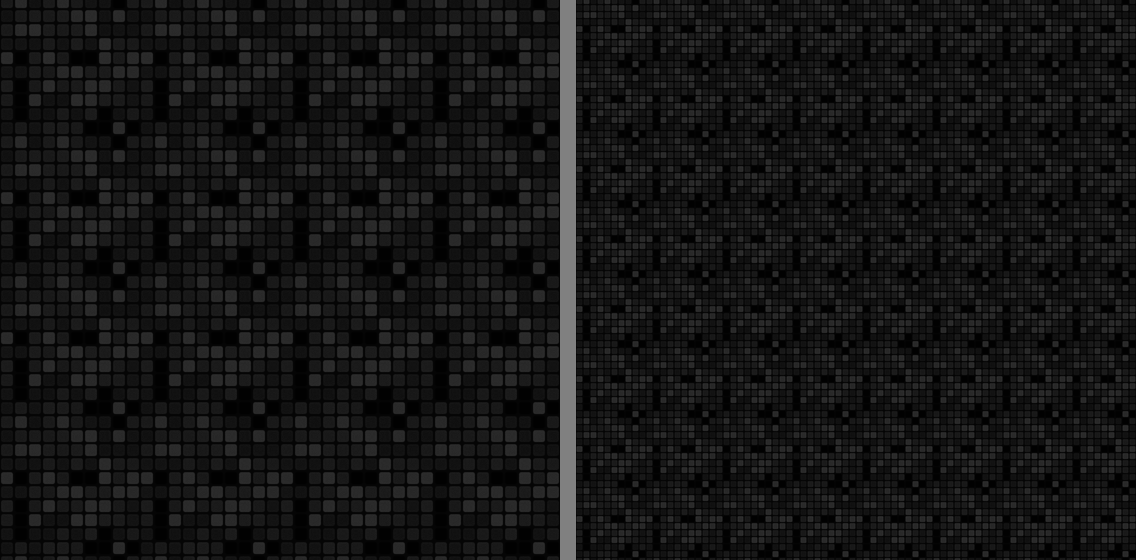
Left, the tile; right, the same tile 2 across and 2 down.
This pattern is drawn by a three.js fragment shader. Its source:

```glsl
#define CELLS 40.0        // cells across and down
#define TILE 10.0         // cells in one repeat of the brightness layout
#define ROW_SHIFT 0.35    // vertical offset of the grid, in cells
#define HALF_SIZE 0.425   // half width of a square, in cells
#define CORNER 0.17       // corner radius, in cells
#define SOFTNESS 0.06     // edge smoothing, in cells
#define RIM 0.012         // extra light along the border
#define GRAIN 0.012       // strength of the fine speckle
#define GRAIN_CELLS 512.0 // speckles across the canvas
#define GAP_SHADE 0.018

varying vec2 vUv;

float hash(vec2 p) {
  return fract(sin(dot(p, vec2(127.1, 311.7))) * 43758.5453);
}

float roundedSquare(vec2 p, float halfSize, float radius) {
  vec2 q = abs(p) - halfSize + radius;
  return length(max(q, 0.0)) + min(max(q.x, q.y), 0.0) - radius;
}

// Four brightness levels: empty, dark, medium, bright
float cellShade(float pick) {
  float shade = mix(0.004, 0.068, step(0.12, pick));
  shade = mix(shade, 0.10, step(0.39, pick));
  return mix(shade, 0.16, step(0.78, pick));
}

void main() {
  // Grid and wrapped cell index
  vec2 grid = vUv * CELLS - vec2(0.0, ROW_SHIFT);
  vec2 cell = mod(floor(grid), TILE);
  float dist = roundedSquare(fract(grid) - 0.5, HALF_SIZE, CORNER);

  // Flat shade with slight variation between cells
  float shade = cellShade(hash(cell + 3.0));
  float lit = smoothstep(0.02, 0.06, shade);
  shade += lit * 0.012 * (hash(cell + 41.0) - 0.5);

  // Faint lighter border and speckle on the lit squares
  float rim = 1.0 - smoothstep(0.0, 0.07, abs(dist + 0.07));
  vec2 speck = mod(floor(vUv * GRAIN_CELLS), GRAIN_CELLS * TILE / CELLS);
  shade += lit * (RIM * rim + GRAIN * (hash(speck + 7.0) - 0.5));

  float inside = 1.0 - smoothstep(-SOFTNESS, SOFTNESS, dist);
  gl_FragColor = vec4(vec3(mix(GAP_SHADE, shade, inside)), 1.0);
}
```
